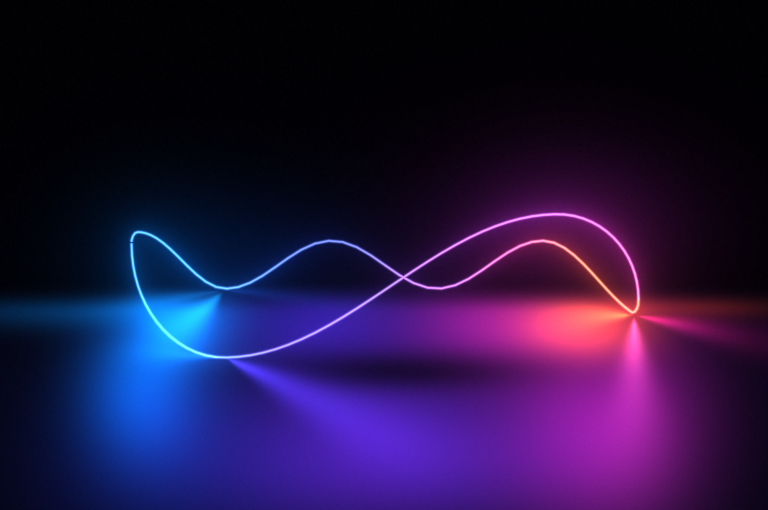
Write a Shadertoy shader that draws this background.

```glsl
// A closed neon ribbon of light floating over a dark glossy floor.
// The ribbon is two height curves joined at their ends, sampled as segments;
// floor light is a sum of soft elliptical pools and fans from contact points.

const float PI = 3.14159265;

float hash(vec2 p) {
    return fract(sin(dot(p, vec2(12.9898, 78.233))) * 43758.5453);
}

// Quarter-ellipse profile: 1 at u = 0, falling to 0 at |u| = 1
float arc(float u) {
    return sqrt(max(0.0, 1.0 - u * u));
}

// Far strand: a rippling wave with rounded tips
float backHeight(float x) {
    if (x < 0.27) return 0.521 + 0.024 * arc((0.27 - x) / 0.0125);
    if (x < 0.443) return 0.4895 + 0.0555 * cos(PI * (x - 0.27) / 0.173);
    if (x < 1.064) return 0.481 + 0.047 * cos(PI * (x - 0.65) / 0.207);
    if (x < 1.24) return 0.45 + 0.078 * cos(PI * (x - 1.064) / 0.22);
    return 0.414 - 0.027 * arc((x - 1.24) / 0.0125);
}

// Near strand: one long rise between two elliptical ends
float frontHeight(float x) {
    if (x < 0.439) return 0.521 - 0.222 * arc((0.439 - x) / 0.181);
    if (x < 1.094) return 0.4395 + 0.1405 * cos(PI * (x - 1.094) / 0.655);
    return 0.414 + 0.166 * arc((x - 1.094) / 0.158);
}

vec2 ribbon(float angle) {
    float x = 0.755 - 0.497 * cos(angle);
    return vec2(x, angle < PI ? backHeight(x) : frontHeight(x));
}

vec3 ribbonColor(float x, bool isBack) {
    vec3 cyan = vec3(0.03, 0.52, 1.0);
    if (isBack) {
        vec3 c = mix(cyan, vec3(0.13, 0.25, 0.95), smoothstep(0.35, 0.62, x));
        c = mix(c, vec3(0.65, 0.22, 0.95), smoothstep(0.66, 0.85, x));
        c = mix(c, vec3(0.95, 0.2, 0.5), smoothstep(0.87, 1.02, x));
        return mix(c, vec3(1.0, 0.38, 0.06), smoothstep(1.0, 1.14, x));
    }
    vec3 c = mix(cyan, vec3(0.36, 0.28, 1.0), smoothstep(0.3, 0.55, x));
    c = mix(c, vec3(0.72, 0.22, 0.95), smoothstep(0.6, 0.95, x));
    return mix(c, vec3(0.95, 0.22, 0.75), smoothstep(1.05, 1.25, x));
}

float pool(vec2 p, vec2 center, vec2 radius) {
    vec2 q = (p - center) / radius;
    return exp(-dot(q, q));
}

// Beam leaving a contact point along a direction
float fan(vec2 p, vec2 origin, vec2 dir, float sharpness, float reach) {
    vec2 q = p - origin;
    float r = length(q) + 0.0001;
    float aim = max(dot(q / r, normalize(dir)), 0.0);
    return pow(aim, sharpness) * exp(-r / reach) * smoothstep(0.0, 0.02, r);
}

vec3 floorLight(vec2 p) {
    // Broad reflections
    vec3 c = vec3(0.015, 0.012, 0.06);
    c += vec3(0.03, 0.36, 0.62) * pool(p, vec2(0.36, 0.37), vec2(0.10, 0.08));
    c += vec3(0.01, 0.28, 0.62) * pool(p, vec2(0.28, 0.24), vec2(0.12, 0.15));
    c += vec3(0.03, 0.06, 0.25) * pool(p, vec2(0.35, 0.08), vec2(0.28, 0.20));
    c += vec3(0.14, 0.08, 0.45) * pool(p, vec2(0.63, 0.37), vec2(0.20, 0.09));
    c += vec3(0.28, 0.10, 0.58) * pool(p, vec2(0.75, 0.11), vec2(0.32, 0.18));
    c += vec3(0.54, 0.09, 0.50) * pool(p, vec2(1.19, 0.17), vec2(0.20, 0.22));
    c += vec3(0.46, 0.07, 0.38) * pool(p, vec2(0.96, 0.37), vec2(0.17, 0.09));
    c += vec3(0.75, 0.26, 0.02) * pool(p, vec2(1.15, 0.36), vec2(0.12, 0.06));
    // Streaks near the horizon
    c += vec3(0.0, 0.14, 0.24) * pool(p, vec2(0.12, 0.39), vec2(0.26, 0.035));
    c += vec3(0.28, 0.07, 0.02) * pool(p, vec2(1.36, 0.40), vec2(0.18, 0.025));
    // Unlit band under the near strand
    c *= 1.0 - 0.6 * pool(p, vec2(0.77, 0.272), vec2(0.25, 0.035));
    // Beams from the three contact points
    vec2 tip = vec2(1.243, 0.382), far = vec2(0.44, 0.430), near = vec2(0.44, 0.299);
    c += vec3(1.0, 0.35, 0.75) * fan(p, tip, vec2(0.02, -1.0), 22.0, 0.11);
    c += vec3(0.8, 0.08, 0.45) * fan(p, tip, vec2(1.0, -0.2), 90.0, 0.15);
    c += vec3(1.0, 0.60, 0.2) * fan(p, tip, vec2(-1.0, -0.02), 30.0, 0.07);
    c += vec3(0.1, 0.7, 0.9) * fan(p, far, vec2(-0.75, -0.65), 14.0, 0.10);
    c += vec3(0.1, 0.6, 0.9) * fan(p, far, vec2(-1.0, -0.12), 120.0, 0.10);
    c += vec3(0.1, 0.4, 0.9) * fan(p, far, vec2(1.0, -0.02), 90.0, 0.10);
    c += vec3(0.3, 0.2, 0.9) * fan(p, near, vec2(0.9, -0.4), 40.0, 0.22);
    c += vec3(0.1, 0.6, 1.0) * fan(p, near, vec2(-1.0, 0.06), 120.0, 0.06);
    return c;
}

void mainImage(out vec4 fragColor, in vec2 fragCoord) {
    vec2 p = fragCoord / iResolution.y;

    // Accumulate halo and bright core along the ribbon
    vec3 halo = vec3(0.0), core = vec3(0.0);
    const int STEPS = 112;
    vec2 a = ribbon(0.0);
    for (int i = 0; i < STEPS; i++) {
        vec2 b = ribbon(2.0 * PI * float(i + 1) / float(STEPS));
        vec2 ab = b - a;
        float d = length(p - a - ab * clamp(dot(p - a, ab) / dot(ab, ab), 0.0, 1.0));
        vec3 tint = ribbonColor(0.5 * (a.x + b.x), i < STEPS / 2);
        float power = mix(0.3, 1.0, smoothstep(0.0, 0.45, abs(a.x - 0.755)));
        halo += tint * power * length(ab) * (0.9 * exp(-d * 14.0) + 4.5 * exp(-d * 70.0));
        core = max(core, mix(tint, vec3(1.0), 0.4) * exp(-d * d / 0.0000075));
        a = b;
    }

    // Dark room above, glossy floor below a soft horizon
    float onFloor = 1.0 - smoothstep(0.385, 0.455, p.y);
    vec3 color = vec3(0.004, 0.0, 0.012);
    color += vec3(0.11, 0.01, 0.13) * pool(p, vec2(1.12, 0.56), vec2(0.26, 0.16));
    color += vec3(0.0, 0.03, 0.09) * pool(p, vec2(0.42, 0.50), vec2(0.28, 0.14));
    color = mix(color, floorLight(p), onFloor);
    color += halo * mix(1.0, 0.45, onFloor);
    color = mix(color, vec3(1.0), core * 0.25) + core * 0.85;
    color += (hash(floor(p * 340.0)) - 0.5) * 0.008;
    fragColor = vec4(clamp(color, 0.0, 1.0), 1.0);
}
```
